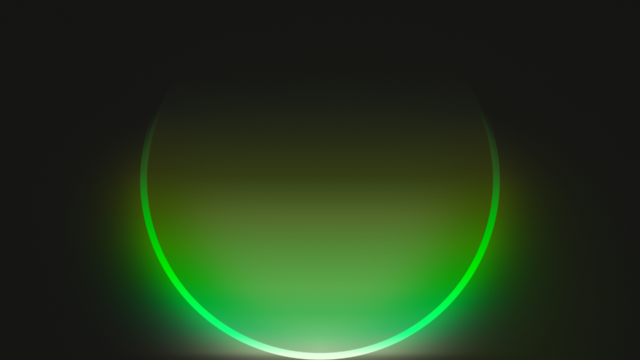
This background is drawn by a WebGL 2 fragment shader. Its source:

```glsl
#version 300 es
precision highp float;

uniform vec2 u_resolution;
out vec4 outColor;

const float RING_RADIUS = 0.49;
const float RING_HALF_WIDTH = 0.0095;

float hash(vec2 p) {
    return fract(sin(dot(p, vec2(127.1, 311.7))) * 43758.5453);
}

// Moves a gradient on to its next colour between two depths.
vec3 stop(vec3 color, vec3 next, float from, float to, float depth) {
    return mix(color, next, clamp((depth - from) / (to - from), 0.0, 1.0));
}

float gaussian(float x, float width) {
    float k = x / width;
    return exp(-k * k);
}

// Near-black backdrop with a faint olive bloom, stronger on the right.
vec3 backdrop(vec2 p) {
    float bloom = gaussian(length((p - vec2(0.06, -0.18)) * vec2(0.75, 1.0)), 0.42);
    float rightTint = smoothstep(0.0, 0.55, p.x) * smoothstep(0.2, -0.4, p.y);
    vec3 color = vec3(0.08, 0.08, 0.077) + bloom * vec3(0.028, 0.038, -0.012);
    return color + rightTint * gaussian(p.x - 0.55, 0.25) * vec3(0.015, 0.04, -0.008);
}

// Light down the middle of the disc.
vec3 coreGradient(float depth) {
    vec3 c = vec3(0.08, 0.08, 0.078);
    c = stop(c, vec3(0.105, 0.118, 0.09), 0.0, 0.25, depth);
    c = stop(c, vec3(0.14, 0.155, 0.085), 0.25, 0.37, depth);
    c = stop(c, vec3(0.20, 0.24, 0.08), 0.37, 0.49, depth);
    c = stop(c, vec3(0.32, 0.41, 0.165), 0.49, 0.60, depth);
    c = stop(c, vec3(0.33, 0.55, 0.22), 0.60, 0.70, depth);
    c = stop(c, vec3(0.35, 0.66, 0.29), 0.70, 0.80, depth);
    c = stop(c, vec3(0.29, 0.70, 0.33), 0.80, 0.87, depth);
    c = stop(c, vec3(0.42, 0.76, 0.46), 0.87, 0.93, depth);
    return stop(c, vec3(0.70, 0.82, 0.65), 0.93, 0.985, depth);
}

// Saturated light along both sides of the rim.
vec3 rimGradient(float depth) {
    vec3 c = vec3(0.105, 0.115, 0.09);
    c = stop(c, vec3(0.18, 0.20, 0.06), 0.30, 0.47, depth);
    c = stop(c, vec3(0.22, 0.32, 0.02), 0.47, 0.58, depth);
    c = stop(c, vec3(0.18, 0.48, 0.0), 0.58, 0.68, depth);
    c = stop(c, vec3(0.05, 0.60, 0.02), 0.68, 0.77, depth);
    c = stop(c, vec3(0.0, 0.66, 0.18), 0.77, 0.84, depth);
    c = stop(c, vec3(0.17, 0.69, 0.36), 0.84, 0.91, depth);
    return stop(c, vec3(0.64, 0.72, 0.56), 0.91, 0.985, depth);
}

vec3 ringGradient(float depth) {
    vec3 c = vec3(0.14, 0.42, 0.13);
    c = stop(c, vec3(0.0, 0.72, 0.03), 0.47, 0.62, depth);
    c = stop(c, vec3(0.0, 0.92, 0.0), 0.62, 0.75, depth);
    c = stop(c, vec3(0.0, 1.0, 0.35), 0.75, 0.86, depth);
    c = stop(c, vec3(0.12, 1.0, 0.52), 0.86, 0.925, depth);
    return stop(c, vec3(0.90, 1.0, 0.88), 0.925, 0.985, depth);
}

void main() {
    vec2 p = (gl_FragCoord.xy - 0.5 * u_resolution) / u_resolution.y;
    float pixel = 1.0 / u_resolution.y;
    float depth = 0.5 - p.y;
    float dist = length(p) - RING_RADIUS;
    vec3 base = backdrop(p);
    vec3 rim = rimGradient(depth);

    // Disc interior: the core blends sideways into the rim light.
    float halfChord = sqrt(max(RING_RADIUS * RING_RADIUS - p.y * p.y, 0.0));
    float sideGap = max(halfChord - abs(p.x), 0.0);
    vec3 inside = mix(coreGradient(depth), rim, gaussian(sideGap, 0.15));
    inside = mix(base, inside, smoothstep(0.15, 0.38, depth));

    // Glow spilling outside the disc.
    float spill = exp(-pow(max(dist, 0.0) / 0.085, 1.35));
    spill *= smoothstep(0.28, 0.55, depth);
    spill *= 1.0 - 0.35 * smoothstep(0.975, 1.0, depth);
    vec3 outside = mix(base, rim, spill);

    vec3 color = mix(inside, outside, smoothstep(-pixel, pixel, dist));

    // Bright ring, fading out above the middle.
    float ring = 1.0 - smoothstep(-pixel, pixel, abs(dist) - RING_HALF_WIDTH);
    color = mix(color, ringGradient(depth), ring * smoothstep(0.28, 0.62, depth));

    // Fine grain against banding.
    color += (hash(gl_FragCoord.xy * pixel) - 0.5) / 255.0;
    outColor = vec4(color, 1.0);
}
```
